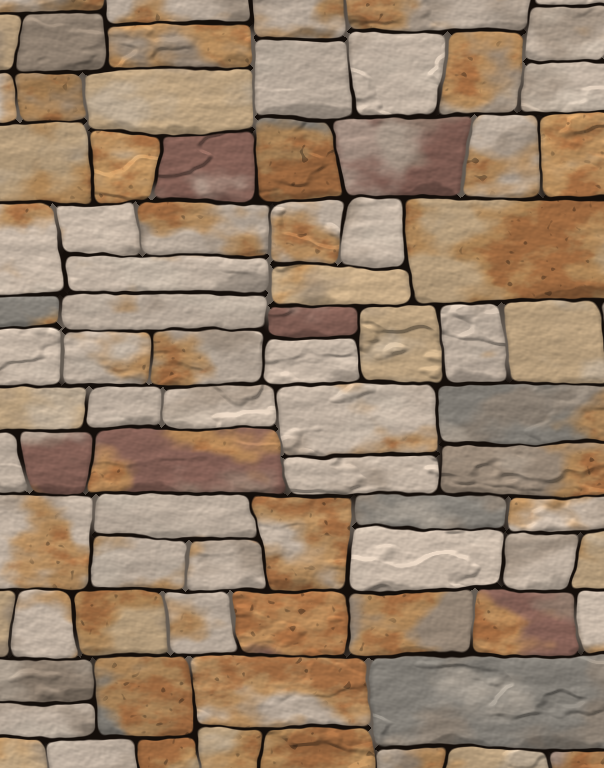
This texture is drawn by a WebGL 2 fragment shader. Its source:

```glsl
#version 300 es
precision highp float;
// Dry-stacked wall of split sandstone blocks with rust stains and dark joints.
uniform vec2 u_resolution;
out vec4 fragColor;

vec2 hash2(vec2 p) {
  vec3 q = fract(p.xyx * vec3(0.1031, 0.1030, 0.0973));
  q += dot(q, q.yzx + 33.33);
  return fract((q.xx + q.yz) * q.zy);
}

float gradientNoise(vec2 p) {
  vec2 i = floor(p), f = fract(p);
  vec2 u = f * f * f * (f * (f * 6.0 - 15.0) + 10.0);
  vec2 x = vec2(1, 0), y = vec2(0, 1);
  float a = dot(hash2(i) * 2.0 - 1.0, f);
  float b = dot(hash2(i + x) * 2.0 - 1.0, f - x);
  float c = dot(hash2(i + y) * 2.0 - 1.0, f - y);
  float d = dot(hash2(i + 1.0) * 2.0 - 1.0, f - 1.0);
  return mix(mix(a, b, u.x), mix(c, d, u.x), u.y);
}

float fbm(vec2 p) {
  float sum = 0.0, amp = 1.0;
  for (int i = 0; i < 4; i++) {
    sum += amp * gradientNoise(p);
    p = mat2(1.6, 1.2, -1.2, 1.6) * p + 3.7;
    amp *= 0.5;
  }
  return sum;
}

float smoothMin(float a, float b, float k) {
  float h = max(k - abs(a - b), 0.0) / k;
  return min(a, b) - h * h * k * 0.25;
}

// Splits the wall into blocks; returns the block key and its edge distances
// as left, bottom, right, top.
float findStone(vec2 p, out vec4 edge) {
  vec2 lo = vec2(-0.07, -0.04), hi = vec2(0.87, 1.05);
  float key = 1.0;
  edge = vec4(1.0);
  for (int i = 0; i < 12; i++) {
    vec2 size = hi - lo, mid = 0.5 * (lo + hi);
    vec2 r = hash2(vec2(key, 7.0)), s = hash2(vec2(key, 23.0));
    float areaLimit = mix(0.012, 0.06, r.x * r.x * r.x);
    if (size.x * size.y < areaLimit && size.y < 0.17 && size.x < 0.46) break;
    bool upright = size.y < 0.095 || size.x > size.y * mix(1.7, 3.6, r.y);
    float cut = mix(0.34, 0.66, s.x), tilt = s.y * 2.0 - 1.0;
    float t;
    if (upright) {
      cut = mix(lo.x, hi.x, cut);
      t = p.x - cut - tilt * min(0.2, 0.025 / size.y) * (p.y - mid.y);
      if (t > 0.0) { edge.x = min(edge.x, t); lo.x = cut; }
      else { edge.z = min(edge.z, -t); hi.x = cut; }
    } else {
      cut = mix(lo.y, hi.y, cut);
      t = p.y - cut - tilt * 0.02 * (p.x - mid.x);
      if (t > 0.0) { edge.y = min(edge.y, t); lo.y = cut; }
      else { edge.w = min(edge.w, -t); hi.y = cut; }
    }
    key = key * 2.0 + step(0.0, t);
  }
  return key;
}

// Height of the split face: broken ledges, rough bedding and sand grain.
float relief(vec2 p, float cleft) {
  float ledge = smoothstep(-0.05, 0.05, fbm(p * vec2(5, 10)) - 0.12);
  return cleft * ledge + 0.3 * fbm(p * vec2(20, 38)) + 0.07 * gradientNoise(p * 150.0);
}

vec3 stoneColor(vec2 p, vec2 pick, vec2 stain) {
  vec3 taupe = vec3(0.55, 0.49, 0.43);
  vec3 col = vec3(0.73, 0.67, 0.61);
  if (pick.x > 0.50) col = vec3(0.72, 0.62, 0.49);
  if (pick.x > 0.72) col = taupe;
  if (pick.x > 0.86) col = vec3(0.50, 0.48, 0.45);
  if (pick.x > 0.94) col = vec3(0.48, 0.35, 0.31);
  // Weathered patches, pale bloom and bedding streaks
  col = mix(col, taupe, 0.65 * smoothstep(0.1, 0.4, fbm(p * vec2(6, 9) + 4.0)));
  col = mix(col, vec3(0.74, 0.69, 0.63), 0.6 * smoothstep(0.05, 0.45, fbm(p * vec2(7, 11) + 17.0)));
  // Iron stains with darker cores and pits
  float iron = fbm(p * vec2(6, 9) + 31.0) + mix(-0.7, 0.28, stain.x);
  col = mix(col, vec3(0.68, 0.51, 0.32), 0.85 * smoothstep(-0.08, 0.2, iron));
  float core = smoothstep(0.15, 0.45, iron + 0.35 * fbm(p * vec2(28, 45)));
  col = mix(col, vec3(0.58, 0.36, 0.21), 0.7 * core);
  float pits = smoothstep(0.28, 0.45, gradientNoise(p * 95.0)) * smoothstep(0.0, 0.3, iron);
  col *= 1.0 - 0.3 * pits;
  return col * (1.0 + 0.12 * gradientNoise(p * vec2(6, 75)) + 0.12 * (pick.y - 0.5));
}

void main() {
  vec2 p = gl_FragCoord.xy / u_resolution.y;
  vec2 bend = vec2(gradientNoise(p * 9.0), gradientNoise(p * 9.0 + 40.0));
  vec2 chips = vec2(gradientNoise(p * 48.0), gradientNoise(p * 48.0 + 70.0));
  vec4 edge;
  float key = findStone(p + 0.010 * bend + 0.003 * chips, edge);
  vec2 pick = hash2(vec2(key, 51.0)), stain = hash2(vec2(key, 88.0));
  vec2 local = p + 9.0 * hash2(vec2(key, 131.0));

  // Face colour lit from the upper left
  vec3 col = stoneColor(local, pick, stain);
  float cleft = 0.7 * stain.y * stain.y;
  float lit = relief(local, cleft) - relief(local + vec2(-0.0015, 0.0026), cleft);
  col *= 1.0 + clamp(1.2 * lit, -0.35, 0.2);

  // Broken lower lip, bright upper lip and shaded sides
  float lip = edge.y - 0.035 * max(fbm(local * vec2(9, 14)), 0.0);
  col *= mix(0.78, 1.0, smoothstep(0.0, 0.008, lip));
  col *= 1.0 + 0.07 * (1.0 - smoothstep(0.002, 0.011, edge.w));
  float side = min(edge.x, edge.z);
  col *= mix(0.83, 1.0, smoothstep(0.0, 0.008, side));

  // Joints: deep shadow, with grey mortar showing in some upright ones
  float d = smoothMin(smoothMin(edge.x, edge.z, 0.012), smoothMin(edge.y, edge.w, 0.012), 0.012);
  float halfWidth = 0.0014 + 0.0035 * max(fbm(local * 13.0), -0.3);
  float joint = 1.0 - smoothstep(halfWidth - 0.0006, halfWidth + 0.0018, d);
  float mortar = smoothstep(-0.05, 0.15, gradientNoise(p * 7.0 + 5.0)) * step(side, min(edge.y, edge.w));
  vec3 jointColor = mix(vec3(0.08, 0.055, 0.04), vec3(0.47, 0.43, 0.39), 0.8 * mortar);
  fragColor = vec4(mix(col, jointColor, joint), 1.0);
}
```
